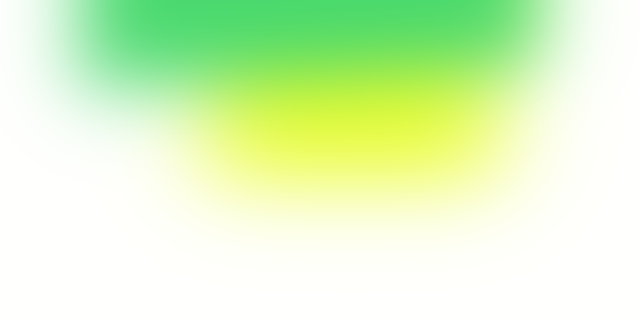
Reproduce this background procedurally as a WebGL 2 fragment shader.

```glsl
#version 300 es
precision highp float;
// Soft backdrop: a green glow along the top edge over a yellow glow on white.
// Each glow is a Gaussian-blurred band, open at the top, whose coverage is
// the product of the blurred left, right and bottom edges.

uniform vec2 u_resolution;
out vec4 fragColor;

const vec3 WHITE = vec3(1.0, 1.0, 0.993);
const vec3 YELLOW = vec3(0.92, 0.99, 0.18);
const vec3 GREEN = vec3(0.28, 0.85, 0.43);

// Gaussian-blurred step: 0.5 on the edge, rising with distance inside it.
float blurredEdge(float inside, float sigma) {
    float z = clamp(inside / sigma, -4.0, 4.0);
    return 0.5 + 0.5 * tanh(0.798 * (z + 0.0447 * z * z * z));
}

// Coverage of a band between two sides, above a bottom edge with a slope.
// sigma holds the blur across the sides and across the bottom.
float glow(vec2 p, vec2 sides, float bottom, float slope, vec2 sigma) {
    float middle = 0.5 * (sides.x + sides.y);
    float left = blurredEdge(p.x - sides.x, sigma.x);
    float right = blurredEdge(sides.y - p.x, sigma.x);
    float lower = blurredEdge(p.y - bottom - slope * (p.x - middle), sigma.y);
    return left * right * lower;
}

void main() {
    // Canvas units: two wide, one high, origin at the lower left.
    vec2 p = gl_FragCoord.xy / u_resolution * vec2(2.0, 1.0);

    float yellowGlow = glow(p, vec2(0.651, 1.549), 0.435, 0.0, vec2(0.148, 0.13));
    float greenGlow = glow(p, vec2(0.253, 1.68), 0.763, 0.05, vec2(0.118, 0.115));

    // Lay yellow on white, then green on top.
    vec3 color = mix(WHITE, YELLOW, yellowGlow);
    color = mix(color, GREEN, greenGlow);
    fragColor = vec4(color, 1.0);
}
```
